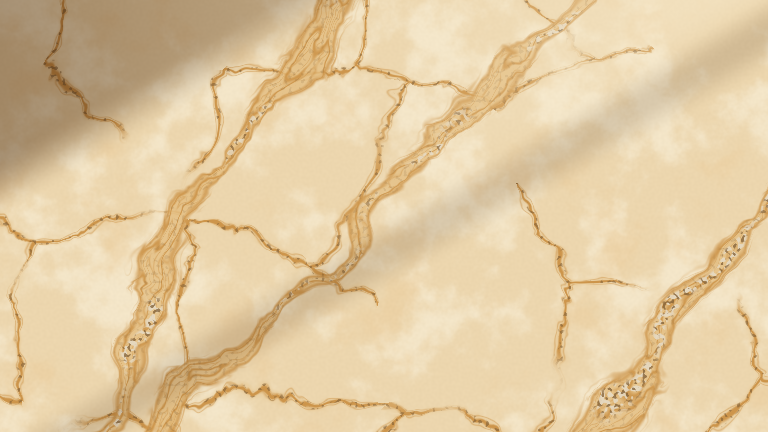
Write a WebGL 2 fragment shader that draws this texture.

```glsl
#version 300 es
precision highp float;

uniform vec2 u_resolution;
out vec4 fragColor;

vec2 hash2(vec2 cell) {
    vec3 q = fract(cell.xyx * vec3(0.1031, 0.1030, 0.0973));
    q += dot(q, q.yzx + 33.33);
    return fract((q.xx + q.yz) * q.zy);
}

float cornerSlope(vec2 cell, vec2 offset) {
    float angle = 6.2832 * hash2(cell).x;
    return dot(vec2(cos(angle), sin(angle)), offset);
}

float gradientNoise(vec2 p) {
    vec2 i = floor(p), f = fract(p);
    vec2 u = f * f * f * (f * (f * 6.0 - 15.0) + 10.0);
    vec2 e = vec2(1.0, 0.0);
    float low = mix(cornerSlope(i, f), cornerSlope(i + e, f - e), u.x);
    float high = mix(cornerSlope(i + e.yx, f - e.yx), cornerSlope(i + 1.0, f - 1.0), u.x);
    return mix(low, high, u.y);
}

float fbm(vec2 p) {
    float sum = 0.0, amp = 0.6;
    for (int i = 0; i < 5; i++) {
        sum += amp * gradientNoise(p);
        p = mat2(1.6, 1.2, -1.2, 1.6) * p + 11.7;
        amp *= 0.55;
    }
    return sum;
}

vec2 warp(vec2 p, float freq, float amp) {
    return p + amp * vec2(gradientNoise(p * freq + 5.3), gradientNoise(p * freq + 41.9));
}

float stroke(float d, float halfWidth, float aa) {
    return 1.0 - smoothstep(halfWidth - aa, halfWidth + aa, abs(d));
}

// Border of the nearest two cells: x = distance, y = random value of that border
vec2 cellBorder(vec2 p) {
    vec2 base = floor(p), near = vec2(9.0), next = vec2(9.0), nearId = base, nextId = base;
    for (int y = -2; y <= 2; y++) {
        for (int x = -2; x <= 2; x++) {
            vec2 id = base + vec2(x, y);
            vec2 r = id + 0.1 + 0.8 * hash2(id + 60.0) - p;
            if (dot(r, r) < dot(near, near)) {
                next = near; nextId = nearId;
                near = r; nearId = id;
            } else if (dot(r, r) < dot(next, next)) {
                next = r; nextId = id;
            }
        }
    }
    return vec2(dot(0.5 * (near + next), normalize(next - near)), hash2(nearId + nextId + 130.0).x);
}

// Broad vein: x = stain, y = filaments, z = crystal core
vec3 broadVein(vec2 p, float index, float aa) {
    float start = 0.17 + index * (0.365 * index - 0.145);
    float slope = 0.55 + 0.4 * sin(index * 1.2);
    float wander = 0.16 * gradientNoise(vec2(p.y * 2.7 + 0.4, index * 7.3 + 0.5));
    float stretch = sqrt(1.0 + slope * slope);
    float across = (p.x - start - slope * p.y - wander) / stretch;
    float along = p.y * stretch;
    float width = max(0.033 + 0.04 * gradientNoise(vec2(along * 4.0, index * 9.1 + 2.4)), 0.016);

    float body = 1.0 - smoothstep(0.65 * width, 1.15 * width, abs(across));
    float fringe = 1.0 - smoothstep(0.8 * width, 1.5 * width, abs(across));
    vec2 flow = vec2(across, along) + index * 3.7;
    float coarse = stroke(gradientNoise(flow * vec2(38.0, 8.0)), 0.07, 0.07);
    float fine = stroke(gradientNoise(flow * vec2(75.0, 15.0)), 0.05, 0.09);
    float rim = stroke(abs(across) - 0.85 * width, 0.004, aa + 0.002);
    float core = 1.0 - smoothstep(0.25 * width, 0.6 * width, abs(across + 0.3 * width * sin(along * 19.0)));
    float patches = smoothstep(-0.05, 0.2, gradientNoise(vec2(along * 6.0, index * 5.7 + 8.2)));
    return vec3(body, max(fringe * max(coarse, 0.6 * fine), 0.8 * rim), core * patches);
}

// Clouded cream ground
vec3 stoneGround(vec2 p) {
    float cloud = fbm(p * 4.5 + 3.0) + 0.35 * fbm(p * 17.0);
    vec3 color = mix(vec3(0.925, 0.838, 0.68), vec3(0.955, 0.90, 0.785), smoothstep(-0.12, 0.3, cloud));
    float peach = smoothstep(0.08, 0.4, fbm(p * 6.0 + 23.0));
    color = mix(color, vec3(0.92, 0.80, 0.61), 0.5 * peach);
    return color + 0.012 * gradientNoise(p * 130.0);
}

// Slanted light: corner shade, narrow shade band and warm glow
vec3 slantedLight(vec3 color, vec2 p) {
    float ray = p.y - 0.58 * p.x;
    float corner = smoothstep(0.49, 0.64, ray) * mix(1.05, 0.65, clamp(p.x / 0.75, 0.0, 1.0));
    float band = smoothstep(-0.20, -0.11, ray) * (1.0 - smoothstep(-0.10, -0.01, ray));
    float glow = smoothstep(0.7, 1.8, p.x) * smoothstep(-0.08, 0.06, ray);
    color = mix(color, vec3(0.985, 0.945, 0.845), 0.4 * glow);
    color *= mix(vec3(1.0), vec3(0.70, 0.65, 0.60), corner);
    return color * mix(vec3(1.0), vec3(0.89, 0.875, 0.86), band);
}

void main() {
    vec2 p = gl_FragCoord.xy / u_resolution.y;
    float aa = 1.0 / u_resolution.y;
    vec3 stain = vec3(0.89, 0.74, 0.50), ochre = vec3(0.79, 0.56, 0.26);
    vec3 umber = vec3(0.50, 0.37, 0.21), crystal = vec3(0.90, 0.86, 0.78);
    vec3 color = stoneGround(p);
    float grain = gradientNoise(p * 75.0);
    float specks = smoothstep(0.12, 0.32, gradientNoise(p * 105.0 + 9.0));

    // Thin branching cracks
    float cellScale = 2.5;
    vec2 crackPoint = warp(warp(warp(p, 3.5, 0.10), 13.0, 0.03), 42.0, 0.010);
    vec2 border = cellBorder(crackPoint * cellScale);
    float crackDist = border.x / cellScale;
    float present = step(0.3, border.y) * smoothstep(-0.35, -0.1, gradientNoise(p * 4.0 + 15.0));
    float crackWidth = 0.0032 + 0.004 * max(gradientNoise(p * 9.0), 0.0);
    float strand = stroke(crackDist - 0.007 - 0.012 * gradientNoise(p * 16.0), 0.0012, aa);
    color = mix(color, stain, 0.45 * present * (1.0 - smoothstep(0.0, 0.017, crackDist)));
    color = mix(color, ochre, present * max(0.9 * stroke(crackDist, crackWidth, aa), 0.5 * strand));
    color = mix(color, umber, 0.6 * present * specks * stroke(crackDist, 0.006, aa));

    // Broad mineral veins
    vec2 veinPoint = warp(warp(warp(p, 5.0, 0.055), 15.0, 0.022), 45.0, 0.006);
    for (int i = 0; i < 3; i++) {
        vec3 vein = broadVein(veinPoint, float(i), aa);
        color = mix(color, stain, 0.8 * vein.x);
        color = mix(color, ochre, 0.8 * vein.y);
        color = mix(color, crystal, 0.85 * vein.z * smoothstep(-0.02, 0.15, grain));
        color = mix(color, umber, 0.75 * specks * max(vein.z, 0.2 * vein.x));
    }

    fragColor = vec4(slantedLight(color, p), 1.0);
}
```
